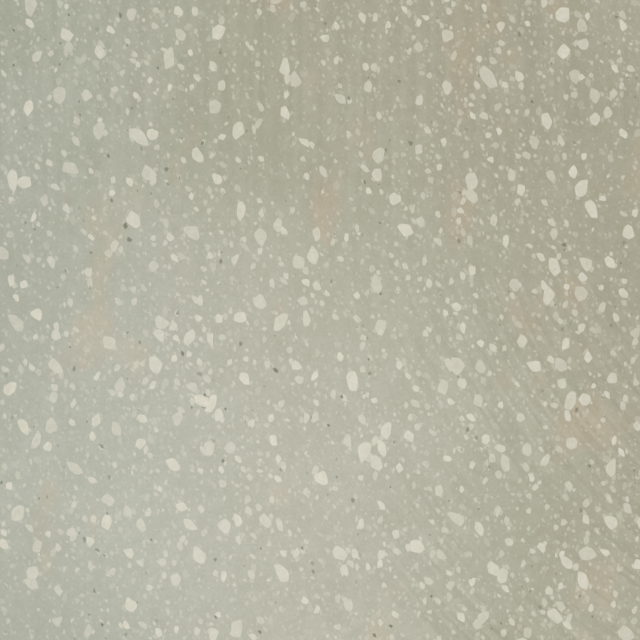
This texture is drawn by a Shadertoy shader. Its source:

```glsl
#define SHADOW_TONE vec3(0.645, 0.636, 0.555)
#define LIGHT_TONE vec3(0.752, 0.750, 0.693)
#define CHIP_TONE vec3(0.840, 0.828, 0.765)
#define SPECK_TONE vec3(0.47, 0.47, 0.40)
#define EDGE_SOFTNESS 0.0015
#define GLOW_CENTER vec2(0.44, 0.26)
#define SCRATCH_CENTER vec2(1.55, 0.88)
#define SCRATCH_STRENGTH 0.050

vec3 hash3(vec2 p) {
    vec3 q = fract(p.xyx * vec3(0.1031, 0.1030, 0.0973));
    q += dot(q, q.yxz + 33.33);
    return fract((q.xxy + q.yzz) * q.zyx);
}

float noise(vec2 p) {
    vec2 i = floor(p), f = fract(p);
    f = f * f * (3.0 - 2.0 * f);
    vec2 e = vec2(0.0, 1.0);
    return mix(mix(hash3(i).x, hash3(i + e.yx).x, f.x),
               mix(hash3(i + e.xy).x, hash3(i + e.yy).x, f.x), f.y);
}

float fbm(vec2 p) {
    float sum = 0.0, weight = 0.5;
    for (int i = 0; i < 4; i++) {
        sum += weight * noise(p);
        p = mat2(1.6, 1.2, -1.2, 1.6) * p + 7.3;
        weight *= 0.5;
    }
    return sum;
}

// Distance to a rounded, irregular pebble made of jittered half planes
float pebble(vec2 p, float radius, vec2 seed) {
    float sum = 0.0;
    for (int i = 0; i < 6; i++) {
        vec3 h = hash3(seed + float(i) * 17.0);
        float angle = (float(i) + 0.7 * h.x) * 1.0472;
        float side = dot(p, vec2(cos(angle), sin(angle))) / radius - mix(0.7, 1.15, h.y);
        sum += exp(clamp(9.0 * side, -40.0, 40.0));
    }
    return radius * log(sum) / 9.0;
}

// Coverage of one layer of scattered pebbles, weighted by their opacity
float chips(vec2 uv, float cells, float density, vec2 radii, vec2 opacities, float seed) {
    vec2 cell = floor(uv * cells);
    float cover = 0.0;
    for (int y = -1; y <= 1; y++)
    for (int x = -1; x <= 1; x++) {
        vec2 id = cell + vec2(x, y) + seed;
        vec3 place = hash3(id), look = hash3(id + 191.7);
        if (place.z > density) continue;
        vec2 p = uv - (id - seed + 0.1 + 0.8 * place.xy) / cells;
        float tilt = -0.3 + 1.5 * (look.x - 0.5);
        p = mat2(cos(tilt), sin(tilt), -sin(tilt), cos(tilt)) * p;
        p *= vec2(1.22, mix(0.68, 1.05, look.z));
        float radius = mix(radii.x, radii.y, look.y * look.y);
        float d = pebble(p, radius, id + 53.0);
        float opacity = mix(opacities.x, opacities.y, hash3(id + 87.3).x);
        cover = max(cover, opacity * smoothstep(EDGE_SOFTNESS, -EDGE_SOFTNESS, d));
    }
    return cover;
}

void mainImage(out vec4 fragColor, in vec2 fragCoord) {
    vec2 uv = fragCoord / iResolution.y;

    // Cement with a soft glow, cloudy stains and a cooler left side
    vec2 fromGlow = (uv - GLOW_CENTER) * vec2(1.0, 0.9);
    float glow = exp(-7.0 * dot(fromGlow, fromGlow));
    float leftSide = smoothstep(0.55, 0.0, uv.x);
    float light = 0.14 + 0.62 * glow + 0.22 * leftSide + 0.10 * (1.0 - uv.y);
    light += 0.45 * (fbm(uv * 5.0) - 0.47) + 0.30 * (fbm(uv * 70.0) - 0.47);
    vec3 color = mix(SHADOW_TONE, LIGHT_TONE, light);
    color += leftSide * vec3(-0.014, 0.002, 0.010);
    color += vec3(0.03, 0.0, -0.01) * smoothstep(0.55, 0.8, fbm(uv * vec2(14.0, 9.0) + 31.0));

    // Curved polishing marks at lower right, faint upright streaks above
    vec2 arm = uv - SCRATCH_CENTER;
    float grooves = noise(vec2(length(arm) * 190.0, atan(arm.y, -arm.x) * 14.0)) - 0.5;
    float marked = smoothstep(0.45, 0.75, uv.x) * smoothstep(0.75, 0.35, uv.y);
    marked *= smoothstep(0.25, 0.65, noise(uv * 6.0 + 4.0));
    color += SCRATCH_STRENGTH * marked * grooves;
    color += 0.028 * smoothstep(0.4, 0.9, uv.y) * (noise(uv * vec2(130.0, 7.0)) - 0.5);

    // Pale stone chips, from fine crumbs to large pebbles
    float crowd = 0.72 + 0.55 * noise(uv * 4.0 + 11.0) + 0.12 * uv.x;
    float fine = chips(uv, 100.0, 0.50 * crowd, vec2(0.0016, 0.0038), vec2(0.10, 0.50), 13.0);
    float medium = chips(uv, 56.0, 0.48 * crowd, vec2(0.0028, 0.0062), vec2(0.20, 0.80), 371.0);
    float large = chips(uv, 31.0, 0.48 * crowd, vec2(0.0050, 0.0125), vec2(0.60, 1.0), 729.0);
    float chip = max(large, max(medium, fine));
    vec3 chipColor = CHIP_TONE + 0.025 * (glow - 0.4) + 0.03 * (noise(uv * 160.0) - 0.5);
    color = mix(color, chipColor, chip);

    // Sparse dark specks and fine grain
    float speck = chips(uv, 62.0, 0.07, vec2(0.0012, 0.0036), vec2(0.20, 0.75), 1103.0);
    color = mix(color, SPECK_TONE, speck * (1.0 - 0.8 * large));
    color += 0.022 * (noise(uv * 330.0) - 0.5);

    fragColor = vec4(color, 1.0);
}
```
